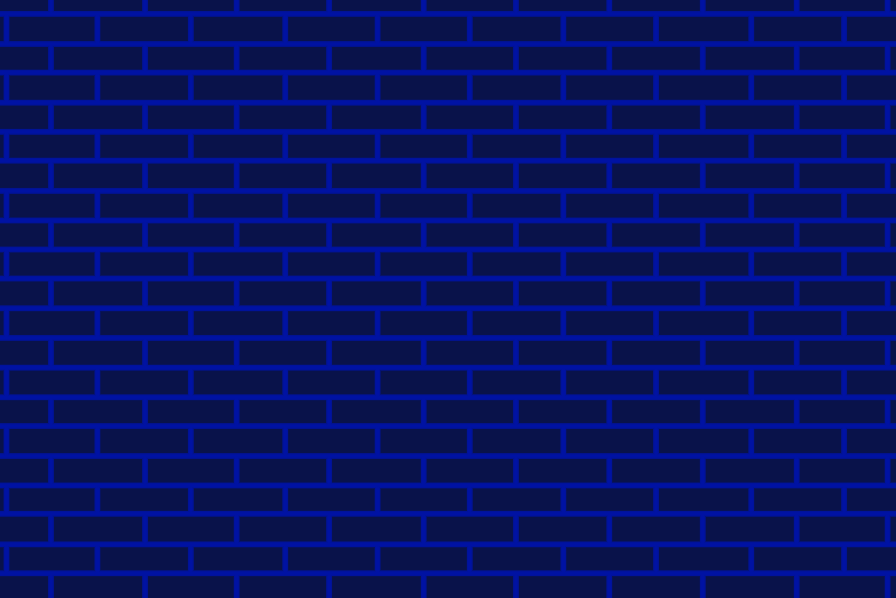
This pattern is drawn by a WebGL 2 fragment shader. Its source:

```glsl
#version 300 es
precision highp float;
// Draws a dark navy running-bond brick wall with bright blue mortar lines.

uniform vec2 u_resolution;
out vec4 fragColor;

const vec3 BRICK       = vec3(0.035, 0.070, 0.290);
const vec3 MORTAR_EDGE = vec3(0.000, 0.070, 0.610);
const vec3 MORTAR_CORE = vec3(0.000, 0.070, 0.640);

const vec2 REPEATS = vec2(9.624, 20.317);  // bricks across and courses down
const float COURSE_START = 0.476;          // first bed joint, in courses from the top
const float JOINT_ODD = 0.545;             // first head joint, in brick lengths
const float JOINT_EVEN = 0.058;
const float JOINT_WIDTH = 0.0096;          // in canvas heights
const float BED_JITTER = 0.022;            // in courses
const float HEAD_JITTER = 0.014;           // in brick lengths

// Integer hash mapped to -1..1.
float signedHash(int index, int seed) {
    uint h = uint(index + 64) * 747796405u + uint(seed) * 277803737u;
    h = (h ^ (h >> 16)) * 2146121005u;
    h = (h ^ (h >> 15)) * 2221713035u;
    h ^= h >> 16;
    return float(h & 65535u) / 32767.5 - 1.0;
}

// Distance to the nearest slightly displaced line, in periods.
float lineDistance(float coord, float jitter, int seed) {
    float nearest = floor(coord + 0.5);
    return abs(coord - nearest - jitter * signedHash(int(nearest), seed));
}

// Smooth coverage of a line of the given width.
float lineMask(float dist, float width, float softness) {
    return 1.0 - smoothstep(0.5 * width - softness, 0.5 * width + softness, dist);
}

void main() {
    vec2 uv = gl_FragCoord.xy / u_resolution;
    float aspect = u_resolution.x / u_resolution.y;
    float softness = max(0.0012, 0.6 / u_resolution.y);

    // Courses are counted from the top; alternate ones are shifted.
    float course = (1.0 - uv.y) * REPEATS.y - COURSE_START;
    float parity = mod(floor(course), 2.0);
    float column = uv.x * REPEATS.x - mix(JOINT_EVEN, JOINT_ODD, parity);

    // Joint distances in canvas heights; head joints align in like courses.
    float bed = lineDistance(course, BED_JITTER, 3) / REPEATS.y;
    float head = lineDistance(column, HEAD_JITTER, 11 + int(parity)) * aspect / REPEATS.x;
    float joint = min(bed, head);

    // Mortar is a little brighter along its centre.
    float core = lineMask(joint, 0.5 * JOINT_WIDTH, 0.5 * softness);
    vec3 mortar = mix(MORTAR_EDGE, MORTAR_CORE, core);
    vec3 color = mix(BRICK, mortar, lineMask(joint, JOINT_WIDTH, softness));

    fragColor = vec4(color, 1.0);
}
```
